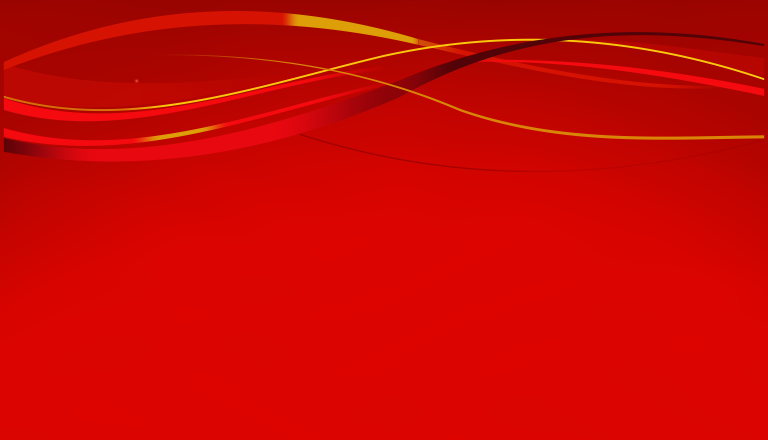
Give the GLSL for this background, as a Shadertoy shader.

```glsl
// Cubic through four heights spaced evenly across a horizontal span
float curve(float x, vec2 span, vec4 h) {
    float t = (x - span.x) / (span.y - span.x);
    float a = 1.0 - 3.0 * t, b = 2.0 - 3.0 * t, c = 1.0 - t;
    return 0.5 * dot(h, vec4(a * b * c, 9.0 * t * b * c, -9.0 * t * a * c, t * a * b));
}

// Antialiased coverage between two curves; y is measured down from the top
float ribbon(vec2 p, vec2 span, vec4 top, vec4 bottom) {
    vec2 px = 1.0 / iResolution.xy;
    float upper = max(p.y - 0.5 * px.y, curve(p.x, span, top));
    float lower = min(p.y + 0.5 * px.y, curve(p.x, span, bottom));
    vec2 ends = clamp(vec2(p.x - span.x, span.y - p.x) / px.x + 0.5, 0.0, 1.0);
    return clamp((lower - upper) / px.y, 0.0, 1.0) * ends.x * ends.y;
}

float strand(vec2 p, vec2 span, vec4 h, float width) {
    return ribbon(p, span, h - 0.5 * width, h + 0.5 * width);
}

// Red ground, brighter below and arching upward in the middle
vec3 background(vec2 p) {
    float u = 2.0 * p.x - 1.04;
    float glow = smoothstep(0.2, 0.8, p.y + 0.26 * (1.0 - u * u));
    float mottle = sin(p.x * 17.0 + 3.0 * sin(p.y * 9.0)) * sin(p.y * 23.0 + 2.0 * sin(p.x * 11.0));
    float red = 0.66 + 0.2 * glow - 0.06 * exp(-9.0 * p.y) + 0.006 * mottle;
    return vec3(red, 0.015, 0.0);
}

void mainImage(out vec4 fragColor, in vec2 fragCoord) {
    vec2 p = fragCoord / iResolution.xy;
    p.y = 1.0 - p.y;
    float x = p.x;
    vec3 scarlet = vec3(0.84, 0.07, 0.01), crimson = vec3(0.96, 0.04, 0.06);
    vec3 gold = vec3(0.87, 0.62, 0.03), yellow = vec3(0.98, 0.78, 0.05);
    vec3 maroon = vec3(0.32, 0.01, 0.03);
    vec3 col = background(p);

    // Translucent veils at both sides
    float veil = ribbon(p, vec2(0.005, 0.43), vec4(0.145, 0.187, 0.182, 0.16), vec4(0.22, 0.243, 0.21, 0.16));
    col = mix(col, vec3(0.79, 0.04, 0.01), 0.6 * veil * smoothstep(0.43, 0.15, x));
    veil = ribbon(p, vec2(0.755, 0.995), vec4(0.091, 0.098, 0.114, 0.132), vec4(0.093, 0.109, 0.141, 0.173));
    col = mix(col, vec3(0.77, 0.03, 0.01), 0.55 * veil);

    // Faint dark thread
    float thread = strand(p, vec2(0.39, 0.995), vec4(0.305, 0.38, 0.382, 0.318), 0.003);
    col = mix(col, vec3(0.5, 0.0, 0.01), thread * mix(0.6, 0.2, smoothstep(0.6, 0.75, x)));

    // Upper arch, gilded past its crest
    float gilt = smoothstep(0.365, 0.39, x) * smoothstep(0.555, 0.535, x);
    float arch = ribbon(p, vec2(0.005, 0.545), vec4(0.141, 0.043, 0.029, 0.089), vec4(0.159, 0.073, 0.057, 0.102));
    col = mix(col, mix(scarlet, gold, gilt), arch);
    arch = ribbon(p, vec2(0.545, 0.94), vec4(0.089, 0.143, 0.182, 0.195), vec4(0.102, 0.153, 0.191, 0.2));
    vec3 tail = mix(vec3(0.82, 0.3, 0.03), scarlet, smoothstep(0.545, 0.61, x));
    col = mix(col, tail, arch * smoothstep(0.96, 0.85, x));

    // Bright middle ribbon
    float middle = ribbon(p, vec2(0.005, 0.5), vec4(0.223, 0.255, 0.205, 0.15), vec4(0.25, 0.27, 0.214, 0.159));
    col = mix(col, crimson, middle * smoothstep(0.52, 0.38, x));
    middle = ribbon(p, vec2(0.5, 0.995), vec4(0.15, 0.136, 0.155, 0.202), vec4(0.159, 0.141, 0.166, 0.218));
    col = mix(col, crimson, middle * smoothstep(0.55, 0.68, x));

    // Broad lower ribbon turning into a dark blade
    float broad = ribbon(p, vec2(0.005, 0.521), vec4(0.314, 0.336, 0.282, 0.182), vec4(0.345, 0.366, 0.323, 0.22));
    vec3 sheen = mix(maroon, vec3(0.91, 0.03, 0.06), smoothstep(-0.02, 0.13, x));
    sheen = mix(sheen, vec3(0.55, 0.01, 0.03), smoothstep(0.35, 0.52, x));
    col = mix(col, sheen, broad);
    float blade = ribbon(p, vec2(0.521, 0.995), vec4(0.182, 0.098, 0.073, 0.1), vec4(0.22, 0.111, 0.08, 0.105));
    vec3 steel = mix(vec3(0.55, 0.01, 0.03), maroon, smoothstep(0.521, 0.6, x));

    // Narrow lower ribbon with a gold glint
    float narrow = ribbon(p, vec2(0.005, 0.521), vec4(0.291, 0.314, 0.255, 0.18), vec4(0.311, 0.325, 0.264, 0.186));
    float glint = smoothstep(0.17, 0.21, x) * smoothstep(0.3, 0.26, x);
    col = mix(col, mix(crimson, gold, glint), narrow * smoothstep(0.53, 0.4, x));

    // Yellow line, with the blade crossing over it
    float line = strand(p, vec2(0.005, 0.5), vec4(0.22, 0.248, 0.2, 0.127), 0.0045);
    col = mix(col, yellow, line * mix(0.55, 1.0, smoothstep(0.15, 0.22, x)));
    line = strand(p, vec2(0.5, 0.995), vec4(0.127, 0.091, 0.109, 0.18), 0.0045);
    col = mix(col, yellow, line);
    col = mix(col, steel, blade);

    // Descending gold strand, thickening to the right
    float width = mix(0.002, 0.007, smoothstep(0.25, 0.8, x));
    float fall = strand(p, vec2(0.2, 0.599), vec4(0.125, 0.134, 0.173, 0.25), width);
    fall += strand(p, vec2(0.599, 0.995), vec4(0.25, 0.302, 0.314, 0.311), width);
    col = mix(col, vec3(0.85, 0.52, 0.03), min(fall, 1.0) * smoothstep(0.18, 0.4, x));

    // Small spark
    vec2 offset = (p - vec2(0.178, 0.184)) * vec2(iResolution.x / iResolution.y, 1.0);
    col += vec3(0.3, 0.25, 0.2) * exp(-dot(offset, offset) * 90000.0);

    fragColor = vec4(clamp(col, 0.0, 1.0), 1.0);
}
```
